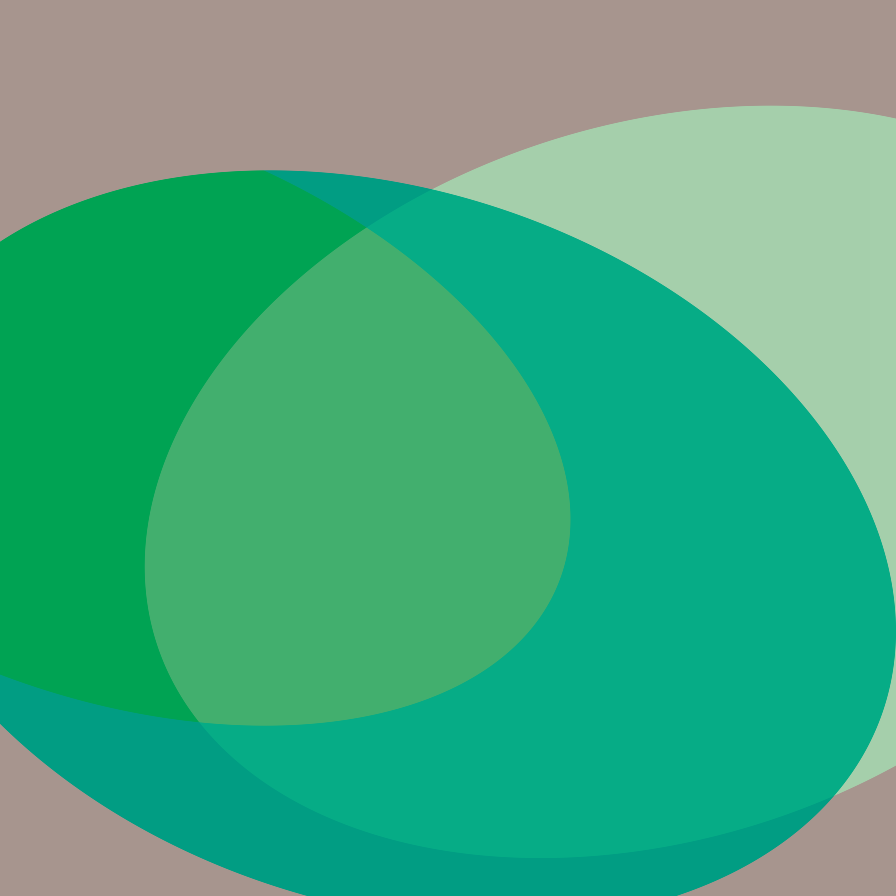
This background is drawn by a WebGL 2 fragment shader. Its source:

```glsl
#version 300 es
precision highp float;
// Three overlapping tilted ellipses in flat greens on a warm taupe ground.

uniform vec2 u_resolution;
out vec4 fragColor;

const vec3 TAUPE      = vec3(0.653, 0.586, 0.557);
const vec3 PALE_GREEN = vec3(0.648, 0.812, 0.671);
const vec3 DEEP_TEAL  = vec3(0.004, 0.616, 0.514);
const vec3 TEAL       = vec3(0.022, 0.674, 0.525);
const vec3 GREEN      = vec3(0.000, 0.640, 0.327);
const vec3 LEAF       = vec3(0.260, 0.686, 0.431);

// Approximate signed distance to a tilted ellipse, given by its centre,
// the half size of its bounding box and its skew (-1..1).
float ellipseDistance(vec2 p, vec2 center, vec2 halfSize, float skew) {
    vec2 q = (p - center) / halfSize;
    vec2 slope = (q - skew * q.yx) / (1.0 - skew * skew);
    float level = dot(q, slope) - 1.0;
    return level / max(length(2.0 * slope / halfSize), 1e-4);
}

// Smooth coverage, one pixel wide at the edge.
float coverage(float distance, float pixel) {
    return 1.0 - smoothstep(-0.5 * pixel, 0.5 * pixel, distance);
}

void main() {
    vec2 p = gl_FragCoord.xy / u_resolution;
    float pixel = 1.0 / min(u_resolution.x, u_resolution.y);

    // The two large ellipses share a shape and lean opposite ways.
    vec2 largeSize = vec2(0.5703, 0.4199);
    float lean = 0.2251;
    float pale = coverage(ellipseDistance(p, vec2(0.7318, 0.4622), largeSize, lean), pixel);
    float teal = coverage(ellipseDistance(p, vec2(0.4297, 0.3900), largeSize, -lean), pixel);

    // The smaller ellipse shows only inside the teal one.
    float green = coverage(
        ellipseDistance(p, vec2(0.1172, 0.5411), vec2(0.5195, 0.3510), -0.3435), pixel);

    // Each overlap has its own flat colour.
    vec3 ground = mix(TAUPE, PALE_GREEN, pale);
    vec3 outer = mix(DEEP_TEAL, TEAL, pale);
    vec3 inner = mix(GREEN, LEAF, pale);
    vec3 color = mix(ground, mix(outer, inner, green), teal);

    fragColor = vec4(color, 1.0);
}
```
